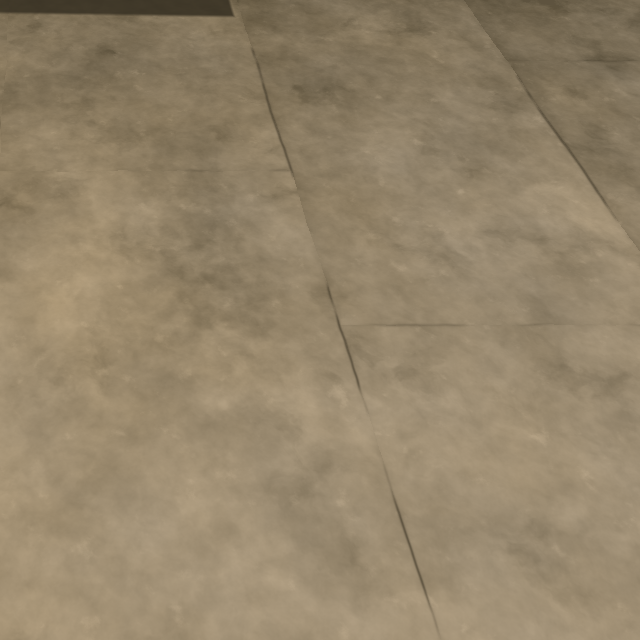
A Shadertoy shader for this texture:

```glsl
// Worn stone-look floor planks receding towards a vanishing point above the canvas.
// Perspective division gives floor coordinates; staggered planks come from floor/fract,
// and the cloudy, stained surface from layered gradient noise.

vec2 hash2(vec2 p) {
    p = vec2(dot(p, vec2(127.1, 311.7)), dot(p, vec2(269.5, 183.3)));
    return fract(sin(p) * 43758.54) * 2.0 - 1.0;
}

float gradientNoise(vec2 p) {
    vec2 i = floor(p), f = fract(p);
    vec2 w = f * f * f * (f * (f * 6.0 - 15.0) + 10.0);
    float a = dot(hash2(i), f);
    float b = dot(hash2(i + vec2(1, 0)), f - vec2(1, 0));
    float c = dot(hash2(i + vec2(0, 1)), f - vec2(0, 1));
    float d = dot(hash2(i + vec2(1, 1)), f - vec2(1, 1));
    return mix(mix(a, b, w.x), mix(c, d, w.x), w.y);
}

float fbm(vec2 p) {
    float sum = 0.0, amp = 0.5;
    for (int i = 0; i < 6; i++) {
        sum += amp * gradientNoise(p);
        p = mat2(1.6, 1.1, -1.1, 1.6) * p + 7.3;
        amp *= 0.58;
    }
    return sum;
}

// Soft-edged groove: 1 on the centre line, fading over the given width
float groove(float dist, float width) {
    return exp(-dist * dist / (width * width));
}

void mainImage(out vec4 fragColor, in vec2 fragCoord) {
    vec2 uv = fragCoord / iResolution.xy;
    uv.y = 1.0 - uv.y;
    float pixel = 1.0 / min(iResolution.x, iResolution.y);

    // Perspective: u runs across the planks, v along them
    float depth = uv.y + 0.929;
    float u = (uv.x - 0.0745) / depth;
    float v = 1.0 / depth;
    u += 0.0035 * gradientNoise(vec2(3.0, v * 16.0)) + 0.0012 * gradientNoise(vec2(9.0, v * 90.0));

    // Plank grid with each column shifted along its length
    float across = (u + 0.064) / 0.382;
    float column = floor(across);
    float along = (v - 0.836 + 0.14 * column) / 0.42;
    along += 0.006 * gradientNoise(vec2(u * 25.0, 5.0));
    vec2 plank = vec2(column, floor(along));
    float seamDist = (across - round(across)) * 0.382 * depth / sqrt(1.0 + u * u);
    float jointDist = (along - round(along)) * 0.42 * depth * depth;

    // Cloudy surface: broad tone runs across planks, finer marks differ on each
    vec2 ground = vec2(u, 1.9 * v);
    vec2 grain = ground + plank * vec2(3.7, 5.1);
    vec2 warp = vec2(fbm(grain * 14.0), fbm(grain * 14.0 + 31.0));
    float clouds = fbm(ground * 7.0 + 3.0 + 0.4 * warp);
    float mottling = fbm(grain * 26.0 + 0.5 * warp);
    float speckle = fbm(grain * 70.0 + 15.0);
    float stain = smoothstep(0.05, 0.4, fbm(grain * 10.0 + 60.0 + 0.5 * warp));
    float flecks = smoothstep(0.12, 0.4, fbm(grain * 42.0 + 80.0));

    // Light falls off towards the far edge
    float tone = 0.89 - 0.76 * exp(-3.2 * uv.y);
    tone += 0.75 * clouds + 0.48 * mottling + 0.24 * speckle;
    tone += 0.22 * flecks - 0.38 * stain + 0.05 * hash2(plank + 4.0).x;
    tone -= 0.10 * step(1.5, column) * step(-1.0, jointDist);

    // Worn bright area on the left and a smudged path beside it
    vec2 g = (uv - vec2(0.10, 0.40)) / vec2(0.16, 0.15);
    float glow = exp(-dot(g, g));
    vec2 s = (uv - vec2(0.23 + 0.25 * uv.y, 0.45)) / vec2(0.10, 0.20);
    float smudge = exp(-dot(s, s)) * smoothstep(-0.2, 0.25, fbm(ground * 13.0 + 9.0));
    tone += 0.10 * glow - 0.50 * smudge;

    // Plank edges catch light on the left and lose it on the right
    float edge = sign(seamDist) * exp(-abs(seamDist) * 18.0);
    tone -= 0.12 * edge * (1.0 - smoothstep(0.25, 0.5, uv.y)) * smoothstep(0.05, 0.2, uv.x);

    vec3 color = mix(vec3(0.44, 0.39, 0.30), vec3(0.67, 0.60, 0.49), clamp(tone, -0.3, 1.15));
    float warmth = 0.7 * fbm(ground * 5.0 + 20.0) + 0.25 * glow + 0.3 * (0.5 - uv.x);
    color *= 1.0 + warmth * vec3(0.04, 0.0, -0.10);

    // Seams vanish and reappear along their length; end joints are barely visible
    float gap = 0.5 - 0.5 * cos(18.5 * (uv.y + 0.03 - 0.05 * round(across)));
    gap += 0.8 * gradientNoise(vec2(round(across) * 5.0 + 0.4, v * 60.0));
    float seam = groove(seamDist + 0.0008, 0.0022) * 0.55 * smoothstep(0.15, 0.8, gap);
    seam += 0.07 * exp(-abs(seamDist) * 130.0);
    float patchy = smoothstep(-0.2, 0.35, gradientNoise(vec2(u * 22.0, column + 2.4)));
    float joint = groove(jointDist, 0.0022) * 0.22 * patchy;
    joint += 0.07 * exp(-abs(jointDist) * 110.0);
    float shade = max(seam, joint) * smoothstep(0.1, 0.3, uv.x);
    color = mix(color, vec3(0.25, 0.22, 0.16), shade);

    // Dark slab at the far left corner, with a pale lip below it
    float slabDist = max(uv.y - 0.020 - 0.016 * uv.x, uv.x - 0.358 - 0.3 * uv.y);
    color *= 1.0 + 0.06 * exp(-abs(slabDist) * 60.0);
    vec3 slab = vec3(0.25, 0.22, 0.16) * (1.0 + 0.15 * mottling);
    color = mix(color, slab, 1.0 - smoothstep(-0.0015 - pixel, 0.0015 + pixel, slabDist));

    fragColor = vec4(color, 1.0);
}
```
